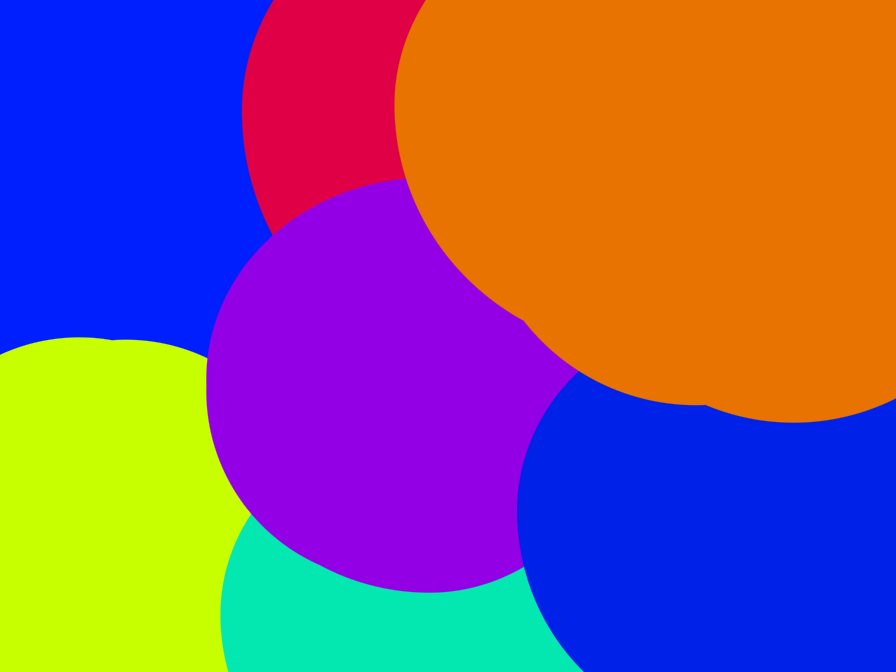
Give the GLSL for this background, as a WebGL 1 fragment shader.

```glsl
precision highp float;
// Flat, vivid overlapping blobs stacked like paper cut-outs on blue.

uniform vec2 u_resolution;

#define SKY_BLUE   vec3(0.00, 0.12, 1.00)
#define CRIMSON    vec3(0.88, 0.00, 0.27)
#define LIME       vec3(0.78, 1.00, 0.00)
#define MINT       vec3(0.01, 0.91, 0.69)
#define VIOLET     vec3(0.58, 0.00, 0.90)
#define DEEP_BLUE  vec3(0.00, 0.13, 0.91)
#define ORANGE     vec3(0.91, 0.45, 0.00)
#define EDGE_WIDTH 1.2

// Approximate signed distance to an egg; radii are left, right, down, up.
float egg(vec2 p, vec2 center, vec4 radii) {
  vec2 q = p - center;
  vec2 r = vec2(q.x < 0.0 ? radii.x : radii.y, q.y < 0.0 ? radii.z : radii.w);
  float k = length(q / r);
  return k * (k - 1.0) / max(length(q / (r * r)), 1e-4);
}

float disc(vec2 p, vec2 center, float radius) {
  return length(p - center) - radius;
}

// Lays a flat colour over the layers below, with an antialiased edge.
vec3 layer(vec3 below, vec3 color, float dist) {
  float coverage = clamp(0.5 - dist * u_resolution.y / EDGE_WIDTH, 0.0, 1.0);
  return mix(below, color, coverage);
}

void main() {
  // Canvas heights, origin at the lower left
  vec2 p = gl_FragCoord.xy / u_resolution.y;

  // Blob outlines, some joined from several lobes
  float crimson = egg(p, vec2(0.707, 0.835), vec4(0.347, 0.347, 0.373, 0.328));

  float lime = min(disc(p, vec2(0.118, 0.217), 0.281),
                   disc(p, vec2(0.1875, 0.215), 0.2795));

  float mint = egg(p, vec2(0.597, 0.085), vec4(0.269, 0.330, 0.290, 0.269));

  float violet = min(egg(p, vec2(0.639, 0.436), vec4(0.332, 0.295, 0.318, 0.300)),
                     disc(p, vec2(0.590, 0.418), 0.283));

  float deepBlue = egg(p, vec2(1.082, 0.240), vec4(0.3125, 0.520, 0.328, 0.293));

  float orange = egg(p, vec2(0.962, 0.844), vec4(0.375, 0.375, 0.368, 0.323));
  orange = min(orange, disc(p, vec2(1.036, 0.722), 0.325));
  orange = min(orange, disc(p, vec2(1.181, 0.710), 0.339));

  // Stack from back to front
  vec3 color = SKY_BLUE;
  color = layer(color, CRIMSON, crimson);
  color = layer(color, LIME, lime);
  color = layer(color, MINT, mint);
  color = layer(color, VIOLET, violet);
  color = layer(color, DEEP_BLUE, deepBlue);
  color = layer(color, ORANGE, orange);

  gl_FragColor = vec4(color, 1.0);
}
```
